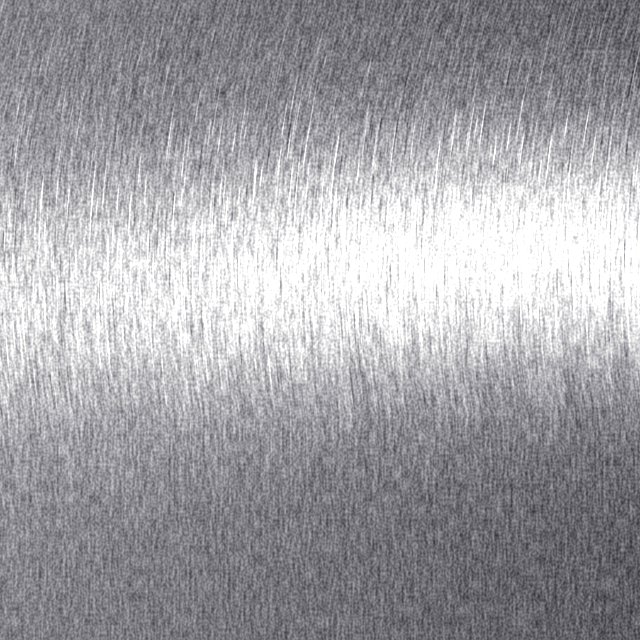
This texture is drawn by a WebGL 1 fragment shader. Its source:

```glsl
precision highp float;
// Brushed steel sheet with a bright horizontal sheen and fine curved scratches.

uniform vec2 u_resolution;

float hash(vec2 p) {
  vec3 q = fract(vec3(p.xyx) * 0.1031);
  q += dot(q, q.yzx + 33.33);
  return fract((q.x + q.y) * q.z);
}

vec2 gradient(vec2 cell) {
  float angle = 6.28318 * hash(cell);
  return vec2(cos(angle), sin(angle));
}

// Gradient noise, roughly -1 to 1.
float gradientNoise(vec2 p) {
  vec2 i = floor(p);
  vec2 f = fract(p);
  vec2 w = f * f * f * (f * (f * 6.0 - 15.0) + 10.0);
  float a = dot(gradient(i), f);
  float b = dot(gradient(i + vec2(1.0, 0.0)), f - vec2(1.0, 0.0));
  float c = dot(gradient(i + vec2(0.0, 1.0)), f - vec2(0.0, 1.0));
  float d = dot(gradient(i + vec2(1.0, 1.0)), f - vec2(1.0, 1.0));
  return 1.5 * mix(mix(a, b, w.x), mix(c, d, w.x), w.y);
}

float bell(float x, float width) {
  float t = x / width;
  return exp(-t * t);
}

// Layered noise stretched along the brushing direction.
float brushing(vec2 p, float stretch) {
  float sum = 0.0;
  float weight = 0.45;
  vec2 frequency = vec2(38.0, 38.0 / stretch);
  for (int i = 0; i < 3; i++) {
    sum += weight * gradientNoise(p * frequency + float(i) * 17.3);
    frequency *= vec2(2.1, 2.0);
  }
  return sum;
}

// One thin tapered scratch per occupied cell of a staggered grid.
float scratches(vec2 p, float columns, float rows, float seed, float pixel) {
  float column = floor(p.x * columns);
  float y = p.y * rows + hash(vec2(column, seed));
  vec2 cell = vec2(column + seed * 13.0, floor(y) + seed);
  float center = mix(0.25, 0.75, hash(cell + 5.0));
  float lean = (hash(cell + 9.0) - 0.5) * 0.3;
  float along = fract(y) - 0.5;
  float across = abs(fract(p.x * columns) - center - lean * along) / columns;
  float span = mix(0.15, 0.46, hash(cell + 21.0));
  float taper = 1.0 - smoothstep(span * 0.35, span, abs(along));
  float line = 1.0 - smoothstep(0.0002, 0.0007 + 0.8 * pixel, across);
  float present = smoothstep(0.5, 1.0, hash(cell + 31.0));
  return line * taper * present;
}

// Smooth lighting: a wide falloff plus a bright core, stronger at the right.
float sheen(float x, float d) {
  float base = mix(0.51, 0.365, x);
  float halo = 0.14 * bell(d + 0.02, 0.30);
  float coreWidth = d > 0.0 ? 0.175 : 0.18;
  float strength = mix(0.24, 0.54, smoothstep(-0.05, 0.8, x));
  return base + halo + strength * bell(d, coreWidth);
}

void main() {
  vec2 uv = gl_FragCoord.xy / u_resolution;
  float pixel = 1.0 / u_resolution.y;

  // The sheen climbs gently to the right.
  float d = uv.y - mix(0.54, 0.605, smoothstep(0.0, 0.9, uv.x));

  // Brushing bends right above and below the sheen.
  float bend = max(uv.y - 0.57, -0.22);
  vec2 brushed = vec2(uv.x - 0.33 * bend * bend + 1.0, uv.y);

  // Streaks ragged the edges of the light and vary its strength.
  float streak = brushing(brushed, 9.0);
  float hair = gradientNoise(brushed * vec2(173.0, 17.0));
  float fiber = gradientNoise(brushed * vec2(247.0, 52.0) + 9.0);
  float grain = gradientNoise(uv * vec2(263.0, 217.0) + 41.0);
  float shoulder = bell(d - 0.03, 0.26);
  float tone = sheen(uv.x, d + 0.05 * streak * shoulder);
  tone += streak * mix(0.035, 0.09, shoulder);
  tone += hair * mix(0.05, 0.11, shoulder);
  tone += fiber * mix(0.11, 0.17, shoulder);
  tone += grain * mix(0.12, 0.16, shoulder);

  // Glinting and shadowed scratches.
  float bright = 0.0;
  float dark = 0.0;
  for (int i = 0; i < 3; i++) {
    float k = float(i);
    bright += scratches(brushed, 62.0 + 31.0 * k, 5.0 + 2.0 * k, k + 1.0, pixel);
    dark += scratches(brushed, 75.0 + 29.0 * k, 6.0 + 2.0 * k, k + 7.0, pixel);
  }
  float lit = bell(d - 0.09, 0.27);
  tone += 0.32 * lit * bright - 0.20 * shoulder * dark;

  // Cool tint fades in the highlights.
  tone = clamp(tone, 0.16, 1.0);
  vec3 tint = vec3(-0.004, -0.006, 0.016) * (1.0 - smoothstep(0.6, 1.0, tone));
  gl_FragColor = vec4(clamp(tone + tint, 0.0, 1.0), 1.0);
}
```
